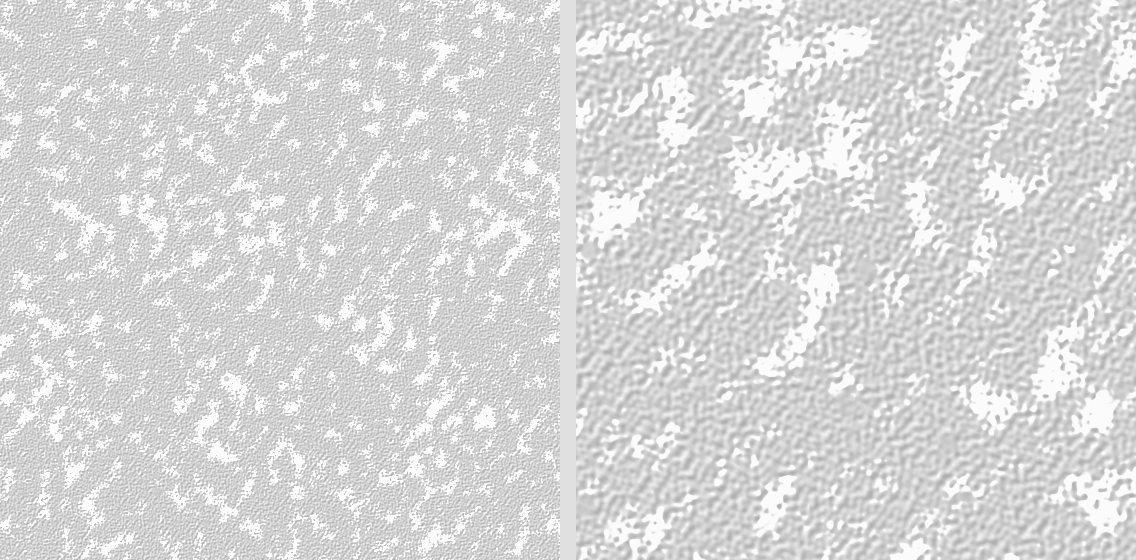
Left, the full canvas; right, a detail of the centre.
Reproduce this texture procedurally as a WebGL 2 fragment shader.

```glsl
#version 300 es
precision highp float;

uniform vec2 u_resolution;
out vec4 fragColor;

// Integer hash of a lattice cell to two values in 0..1
vec2 hash2(vec2 cell) {
    uvec2 v = uvec2(ivec2(cell)) * 1664525u + 1013904223u;
    v.x += v.y * 1664525u;
    v.y += v.x * 1664525u;
    v ^= v >> 16u;
    v.x += v.y * 1664525u;
    v.y += v.x * 1664525u;
    v ^= v >> 16u;
    return vec2(v & 65535u) / 65535.0;
}

float cornerSlope(vec2 cell, vec2 offset) {
    float angle = 6.28318 * hash2(cell).x;
    return dot(vec2(cos(angle), sin(angle)), offset);
}

float gradientNoise(vec2 p) {
    vec2 i = floor(p), f = fract(p);
    vec2 w = f * f * f * (f * (f * 6.0 - 15.0) + 10.0);
    vec2 e = vec2(1.0, 0.0);
    return mix(mix(cornerSlope(i, f), cornerSlope(i + e, f - e), w.x),
               mix(cornerSlope(i + e.yx, f - e.yx), cornerSlope(i + e.xx, f - e.xx), w.x), w.y);
}

// Sparse flat pits, one candidate per grid cell
float pitMask(vec2 p) {
    vec2 cell = floor(p * 13.0);
    vec2 centre = 0.15 + 0.7 * hash2(cell + 71.0);
    vec2 traits = hash2(cell + 293.0);
    float radius = mix(0.055, 0.09, traits.y);
    float d = length(fract(p * 13.0) - centre) - radius;
    return step(traits.x, 0.5) * (1.0 - smoothstep(-0.015, 0.015, d));
}

void main() {
    vec2 p = gl_FragCoord.xy / u_resolution.y;

    // Axes along and across the slanted grain of the plaster
    vec2 slanted = vec2(dot(p, vec2(0.6, 0.8)), dot(p, vec2(-0.8, 0.6)));

    // Fine relief, lit from the upper left
    vec2 fine = slanted * 235.0 + 40.0;
    vec2 light = vec2(0.08, 0.34);
    float relief = gradientNoise(fine + light) - gradientNoise(fine - light);
    float speckle = gradientNoise(p.yx * 187.0 + p * 31.0 + 900.0);

    // Raised patches with ragged, speckled borders
    float height = gradientNoise(slanted * vec2(27.0, 38.0) + 11.0)
                 + 0.5 * gradientNoise(slanted * vec2(66.0, 82.0) + 57.0)
                 + 0.35 * gradientNoise(p * 6.0 + 130.0);
    float ragged = height + 0.45 * speckle + 0.36 * relief;
    float patches = smoothstep(0.15, 0.35, ragged);

    // Grey ground, pits, then white patches
    float pit = pitMask(p);
    float tone = 0.815 + 0.17 * relief;
    tone = mix(tone, 0.985, patches);
    tone = mix(tone, 0.795 + 0.05 * relief, 0.85 * pit);
    fragColor = vec4(vec3(clamp(tone, 0.69, 1.0)), 1.0);
}
```
